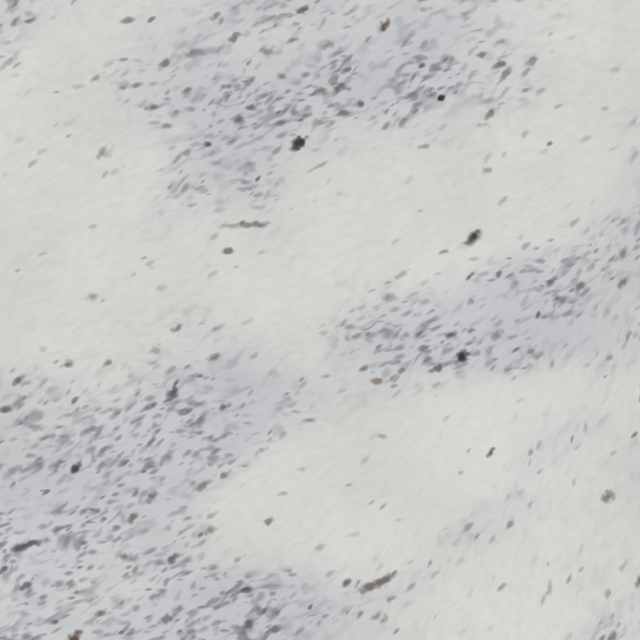
This texture is drawn by a WebGL 1 fragment shader. Its source:

```glsl
precision highp float;
uniform vec2 u_resolution;

const vec3 PAPER = vec3(0.828, 0.832, 0.813);
const vec3 CLOUD = vec3(0.755, 0.760, 0.778);
const vec3 PALE_INK = vec3(0.43, 0.43, 0.46);
const vec3 MID_INK = vec3(0.32, 0.31, 0.32);
const vec3 DARK_INK = vec3(0.17, 0.16, 0.16);
const vec3 RUST = vec3(0.08, 0.02, -0.02);

float hash(vec2 p) {
  vec3 q = fract(vec3(p.xyx) * 0.1031);
  q += dot(q, q.yzx + 33.33);
  return fract((q.x + q.y) * q.z);
}

vec2 hash2(vec2 p) {
  return vec2(hash(p), hash(p + 57.3));
}

float noise(vec2 p) {
  vec2 i = floor(p);
  vec2 f = fract(p);
  f = f * f * (3.0 - 2.0 * f);
  float low = mix(hash(i), hash(i + vec2(1.0, 0.0)), f.x);
  float high = mix(hash(i + vec2(0.0, 1.0)), hash(i + 1.0), f.x);
  return mix(low, high, f.y);
}

float fbm(vec2 p) {
  float sum = 0.0;
  float amplitude = 0.533;
  for (int i = 0; i < 4; i++) {
    sum += amplitude * noise(p);
    p = p * 2.03 + 19.7;
    amplitude *= 0.5;
  }
  return sum;
}

// Coordinates along and across a direction
vec2 align(vec2 p, float angle) {
  float c = cos(angle);
  float s = sin(angle);
  return vec2(c * p.x + s * p.y, c * p.y - s * p.x);
}

// Slanted bands of bluish haze
float cloudCover(vec2 uv) {
  vec2 p = align(uv, 0.35);
  float bands = 0.08 * cos((p.y - 0.25) * 17.0);
  return smoothstep(0.36, 0.74, fbm(p * vec2(3.2, 5.5) + 11.0) + bands);
}

// Short thin marks following one direction
float streaks(vec2 uv, float angle) {
  vec2 p = align(uv, angle) * vec2(58.0, 125.0);
  p.y += 2.0 * noise(uv * 30.0);
  return smoothstep(0.46, 0.9, 0.7 * noise(p + 40.0) + 0.3 * noise(p * 1.7));
}

// Scattered ragged ellipses, one candidate per cell
float specks(vec2 uv, float cells, vec2 radii, float angle, float density, float seed) {
  vec2 home = floor(uv * cells);
  float ragged = 0.8 * (noise(uv * 150.0 + seed) - 0.5);
  float cover = 0.0;
  for (int y = -1; y <= 1; y++) {
    for (int x = -1; x <= 1; x++) {
      vec2 cell = home + vec2(float(x), float(y));
      vec2 key = cell + seed;
      vec2 center = (cell + hash2(key)) / cells;
      vec2 vary = hash2(key + 113.0);
      float turn = angle + 0.9 * (vary.x - 0.5);
      vec2 offset = align(uv - center, turn);
      float d = length(offset / (radii * mix(0.6, 1.35, vary.y))) + ragged;
      float present = smoothstep(0.0, 0.06, density - hash(key + 211.0));
      float strength = mix(0.4, 1.0, hash(key + 307.0));
      cover = max(cover, present * strength * smoothstep(1.4, 0.2, d));
    }
  }
  return cover;
}

void main() {
  vec2 uv = gl_FragCoord.xy / u_resolution.y;
  float cloud = cloudCover(uv);
  float steep = smoothstep(0.35, 0.75, uv.x - 0.7 * uv.y);
  float angle = 0.5 + 0.55 * steep;

  // Soft ground
  vec3 color = mix(PAPER, CLOUD, 0.88 * cloud);
  color += 0.05 * (fbm(uv * 7.0 + 70.0) - 0.5);
  color += 0.024 * (noise(align(uv, angle) * vec2(90.0, 190.0)) - 0.5);

  // Grey grain, gathered in clumps
  float grain = mix(streaks(uv, 0.45), streaks(uv, 1.15), steep);
  float clump = mix(0.5, 1.5, smoothstep(0.3, 0.7, noise(uv * 17.0 + 31.0)));
  color -= vec3(0.150, 0.147, 0.136) * grain * (0.08 + cloud * clump);

  // Specks from faint to dark
  vec3 rust = RUST * smoothstep(0.45, 0.8, noise(uv * 24.0 + 5.0));
  float gather = cloud * clump;
  float faint = specks(uv, 70.0, vec2(0.0080, 0.0034), angle, 0.05 + 0.36 * gather, 3.0);
  float medium = specks(uv, 36.0, vec2(0.0095, 0.0046), angle, 0.05 + 0.27 * gather, 131.0);
  float dark = specks(uv, 14.0, vec2(0.0110, 0.0066), angle, 0.08 + 0.16 * cloud, 257.0);
  float dash = specks(uv, 5.0, vec2(0.0270, 0.0050), angle - 0.1, 0.05 + 0.10 * cloud, 389.0);
  color = mix(color, PALE_INK, 0.55 * faint);
  color = mix(color, MID_INK + rust, 0.75 * medium);
  color = mix(color, DARK_INK + rust, 0.95 * max(dark, dash));

  gl_FragColor = vec4(clamp(color, 0.0, 1.0), 1.0);
}
```
